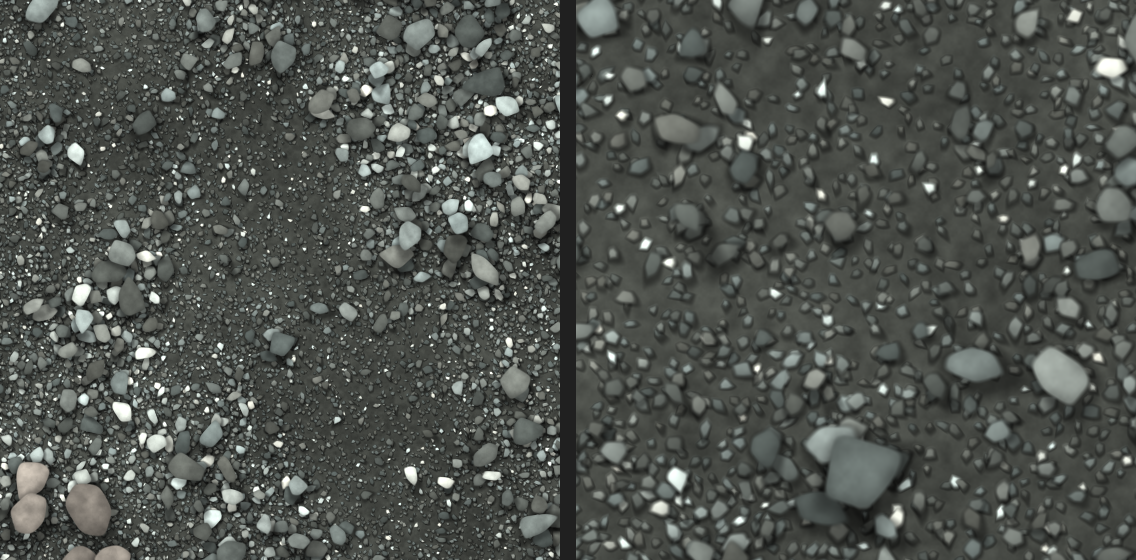
Left, the full canvas; right, a detail of the centre.
Give the GLSL for this texture, as a three.js fragment shader.

```glsl
// Loose grey gravel scattered over dark, sandy ground.
varying vec2 vUv;

#define LAYERS 7
#define FINEST 122.0
#define LAYER_RATIO 0.66
#define EDGE_SOFTNESS 0.0018
#define SHADOW 0.36
#define WHITE_SHARE 0.07
#define GROUND vec3(0.262, 0.272, 0.253)
#define STONE_DARK vec3(0.34, 0.355, 0.34)
#define STONE_PALE vec3(0.77, 0.8, 0.78)
#define STONE_WHITE vec3(0.93, 0.95, 0.92)
#define BOULDER vec3(0.62, 0.59, 0.55)
#define LIGHT vec2(-0.45, 0.89)

vec3 hash3(vec2 p) {
  vec3 q = fract(p.xyx * vec3(0.1031, 0.1030, 0.0973));
  q += dot(q, q.yxz + 33.33);
  return fract((q.xxy + q.yzz) * q.zyx);
}

float noise(vec2 p) {
  vec2 i = floor(p), f = fract(p);
  f = f * f * (3.0 - 2.0 * f);
  return mix(mix(hash3(i).x, hash3(i + vec2(1.0, 0.0)).x, f.x),
             mix(hash3(i + vec2(0.0, 1.0)).x, hash3(i + 1.0).x, f.x), f.y);
}

float fbm(vec2 p) {
  float sum = 0.0, amp = 0.5;
  for (int i = 0; i < 4; i++) {
    sum += amp * noise(p);
    p = p * 2.03 + 17.3;
    amp *= 0.5;
  }
  return sum;
}

mat2 rotation(float a) {
  float c = cos(a), s = sin(a);
  return mat2(c, s, -s, c);
}

// Gravel cover: low along a bare diagonal track, broken into clumps.
float gravelCover(vec2 p) {
  vec2 a = vec2(0.32, 0.82), track = vec2(0.42, -0.68);
  float along = clamp(dot(p - a, track) / dot(track, track), 0.0, 1.0);
  float away = length(p - a - track * along) - 0.07 * along;
  return smoothstep(0.0, 0.25, away + 0.6 * (fbm(p * 6.0 + 3.0) - 0.47));
}

// Rounded polygon gauge: 0 at the centre, 1 on the outline.
float pebbleGauge(vec2 q, vec2 seed) {
  float sum = 0.0;
  for (int k = 0; k < 6; k++) {
    vec3 h = hash3(seed + float(k) * 7.31);
    float a = 1.0472 * (float(k) + 0.7 * h.x);
    float side = max(dot(q, vec2(cos(a), sin(a))), 0.0) / (0.75 + 0.4 * h.y);
    sum += pow(side, 8.0);
  }
  return pow(sum + 1e-9, 0.125);
}

// Lays one size of stones over the colour below.
vec3 addStones(vec3 col, vec2 p, float layer) {
  float count = FINEST * pow(LAYER_RATIO, layer);
  mat2 turn = rotation(0.4 + layer * 1.3);
  vec2 g = turn * p * count + layer * 31.7 + 100.0;
  float boulder = step(5.5, layer);
  for (int y = -1; y <= 1; y++)
  for (int x = -1; x <= 1; x++) {
    vec2 cell = floor(g) + vec2(float(x), float(y));
    vec3 place = hash3(cell), look = hash3(cell + 57.1), form = hash3(cell + 113.9);
    vec2 toStone = g - (cell + 0.5 + 0.7 * (place.xy - 0.5));
    vec2 offset = toStone * turn;
    vec2 centre = p - offset / count;

    // Coarse stones gather in patches, boulders in the lower left corner.
    float cover = gravelCover(centre);
    float patchy = 1.7 * smoothstep(0.36, 0.6, fbm(centre * 5.0 + 8.0));
    float chance = mix(0.5 * exp(-0.75 * layer), 0.78 - 0.1 * layer, cover);
    chance *= mix(1.0, patchy, min(layer / 4.0, 1.0));
    chance = mix(chance, 1.0 - smoothstep(0.13, 0.22, length(centre)), boulder);
    if (place.z > chance) continue;

    // Outline, stretched along a random direction.
    float radius = mix(0.2, 0.43, form.x) + 0.06 * boulder;
    float stretch = mix(1.0, 1.3, form.y);
    vec2 q = rotation(form.z * 6.2832) * offset / radius;
    float gauge = pebbleGauge(q * vec2(1.0 / stretch, stretch), cell);
    float dist = (gauge - 1.0) * radius;
    float lit = dot(offset, LIGHT) / radius;

    // Contact shadow, heavier on the side away from the light.
    col *= 1.0 - SHADOW * (1.0 - smoothstep(0.0, 0.22, dist + 0.09 * lit));

    // Mostly mid greys, paler where coarse or crowded, with a few whites.
    float tone = pow(look.x, 1.7) * mix(0.62, 1.0, min(layer / 3.0, 1.0));
    vec3 stone = mix(STONE_DARK, STONE_PALE, tone * mix(0.65, 1.05, cover));
    stone = mix(stone, STONE_WHITE, step(1.0 - WHITE_SHARE, look.y));
    stone *= mix(vec3(0.96, 1.01, 1.02), vec3(1.02, 1.0, 0.97), look.z);
    stone = mix(stone, BOULDER * mix(0.8, 1.2, look.x), boulder);
    stone *= 1.0 + 0.1 * lit - 0.17 * pow(min(gauge, 1.0), 4.0);
    stone *= 0.78 + 0.5 * fbm(p * 55.0 + cell);
    float soft = EDGE_SOFTNESS * count;
    col = mix(col, stone, 1.0 - smoothstep(-soft, soft, dist));
  }
  return col;
}

void main() {
  // Sandy ground with broad stains and fine grit.
  float stain = fbm(vUv * 5.0), grit = fbm(vUv * 110.0);
  vec3 col = GROUND * (0.6 + 0.4 * stain + 0.5 * grit);

  // Small grains first, larger stones on top.
  for (int i = 0; i < LAYERS; i++) col = addStones(col, vUv, float(i));

  // Broad uneven brightness.
  col *= 0.8 + 0.44 * fbm(vUv * 4.0 + 21.0);
  gl_FragColor = vec4(clamp(col, 0.0, 1.0), 1.0);
}
```
